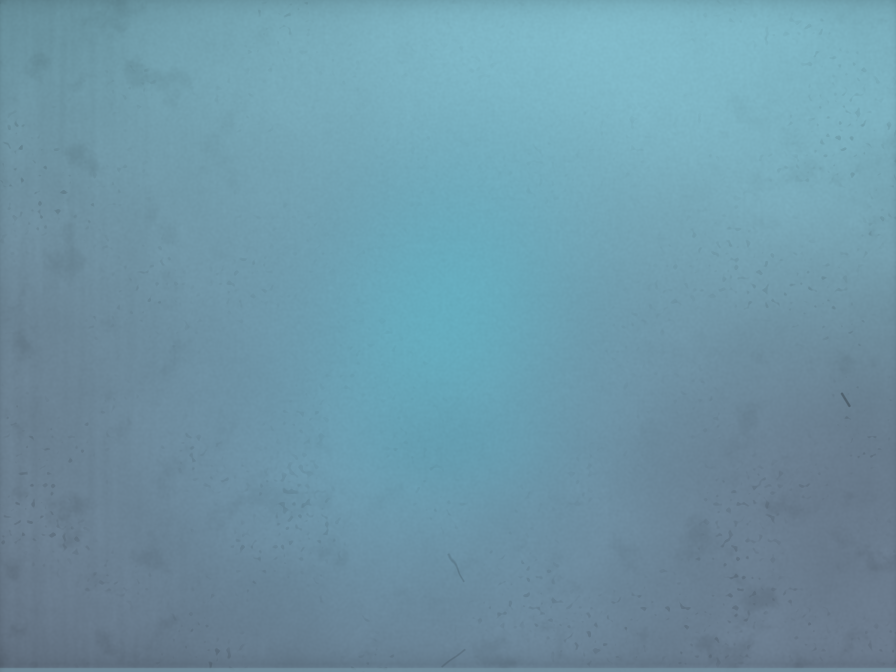
Write a Shadertoy shader that draws this background.

```glsl
vec2 hashGradient(vec2 cell) {
    vec3 h = fract(cell.xyx * vec3(0.1031, 0.1030, 0.0973));
    h += dot(h, h.yzx + 33.33);
    return fract((h.xx + h.yz) * h.zy) * 2.0 - 1.0;
}

float gradientNoise(vec2 p) {
    vec2 cell = floor(p), f = fract(p);
    vec2 u = f * f * f * (f * (f * 6.0 - 15.0) + 10.0);
    float a = dot(hashGradient(cell), f);
    float b = dot(hashGradient(cell + vec2(1, 0)), f - vec2(1, 0));
    float c = dot(hashGradient(cell + vec2(0, 1)), f - vec2(0, 1));
    float d = dot(hashGradient(cell + vec2(1, 1)), f - vec2(1, 1));
    return mix(mix(a, b, u.x), mix(c, d, u.x), u.y);
}

float fbm(vec2 p) {
    float sum = 0.0, amplitude = 0.6;
    for (int i = 0; i < 5; i++) {
        sum += amplitude * gradientNoise(p);
        p = mat2(1.6, 1.2, -1.2, 1.6) * p + 7.3;
        amplitude *= 0.55;
    }
    return sum;
}

// Soft elliptical falloff
float glow(vec2 p, vec2 center, vec2 radius) {
    vec2 d = (p - center) / radius;
    return exp(-dot(d, d));
}

float segment(vec2 p, vec2 a, vec2 b) {
    vec2 pa = p - a, ba = b - a;
    return length(pa - ba * clamp(dot(pa, ba) / dot(ba, ba), 0.0, 1.0));
}

void mainImage(out vec4 fragColor, in vec2 fragCoord) {
    vec2 uv = fragCoord / iResolution.xy;
    vec2 p = fragCoord / iResolution.y;
    float pixel = 1.0 / iResolution.y;

    // Slate floor rising into pale blue
    vec3 color = mix(vec3(0.415, 0.475, 0.545), vec3(0.455, 0.640, 0.695),
                     smoothstep(0.0, 1.05, uv.y));
    color = mix(color, vec3(0.515, 0.745, 0.805), 0.95 * glow(uv, vec2(0.69, 0.96), vec2(0.38, 0.32)));
    color = mix(color, vec3(0.490, 0.710, 0.770), 0.40 * glow(uv, vec2(1.0, 0.92), vec2(0.22, 0.25)));

    // Wide blue haze, then the turquoise heart
    color = mix(color, vec3(0.435, 0.615, 0.700), 0.75 * glow(uv, vec2(0.48, 0.35), vec2(0.33, 0.36)));
    vec2 slanted = uv - vec2(0.10 * (uv.y - 0.5), 0.0);
    color = mix(color, vec3(0.395, 0.685, 0.755), 0.90 * glow(slanted, vec2(0.495, 0.53), vec2(0.135, 0.23)));
    color = mix(color, vec3(0.365, 0.600, 0.675), 0.45 * glow(uv, vec2(0.51, 0.34), vec2(0.10, 0.07)));

    // Shaded sides and corners
    color = mix(color, vec3(0.420, 0.490, 0.555), 0.55 * glow(uv, vec2(0.0, 0.45), vec2(0.16, 0.36)));
    color = mix(color, vec3(0.400, 0.460, 0.530), 0.60 * glow(uv, vec2(0.93, 0.27), vec2(0.19, 0.18)));
    color *= 1.0 - 0.09 * glow(uv, vec2(0.0, 1.0), vec2(0.20, 0.16));
    color *= 1.0 - 0.07 * glow(uv, vec2(0.0, 0.0), vec2(0.35, 0.16));

    // Mottled stains, strongest away from the clean center
    float wear = smoothstep(0.10, 0.55, length((uv - vec2(0.52, 0.62)) * vec2(1.0, 0.75)));
    wear *= 1.0 - 0.75 * glow(uv, vec2(0.68, 0.97), vec2(0.30, 0.20));
    float cloud = fbm(p * 5.0 + 3.1);
    float stain = smoothstep(0.06, 0.40, fbm(p * 14.0 + 11.0) + 0.35 * cloud);
    color *= 1.0 + (0.025 + 0.07 * wear) * cloud - 0.075 * wear * stain;

    // Small pits gathered in worn patches
    float pits = smoothstep(0.20, 0.42, gradientNoise(p * 110.0) + 0.35 * cloud);
    float patches = smoothstep(-0.10, 0.25, fbm(p * 6.0 + 27.0));
    color *= 1.0 - 0.09 * pits * patches * (0.25 + wear);

    // Plaster grain and faint vertical streaks
    float grain = gradientNoise(p * 190.0) + 0.6 * gradientNoise(p * 83.0 + 5.0);
    color *= 1.0 + 0.026 * grain;
    float streaks = gradientNoise(p * vec2(85.0, 4.0));
    color *= 1.0 + 0.035 * streaks * (1.0 - smoothstep(0.0, 0.3, uv.x));

    // Short scratch and hairline crack
    float scratch = segment(p, vec2(1.253, 0.414), vec2(1.264, 0.396));
    color *= 1.0 - 0.25 * (1.0 - smoothstep(0.0005, 0.0015 + pixel, scratch));
    vec2 bent = p + vec2(0.006 * gradientNoise(p * 45.0), 0.0);
    float crack = min(segment(bent, vec2(0.658, 0.008), vec2(0.692, 0.033)),
                      segment(bent, vec2(0.668, 0.175), vec2(0.690, 0.135)));
    color *= 1.0 - 0.12 * (1.0 - smoothstep(0.0, 0.001 + pixel, crack));

    // Shadowed top border, bottom seam with a pale lip
    color *= 1.0 - 0.11 * exp(-(1.0 - uv.y) / 0.018);
    color *= 1.0 - 0.07 * exp(-abs(uv.y - 0.012) / 0.012);
    float lip = 1.0 - smoothstep(0.006 - pixel, 0.006 + pixel, uv.y);
    color = mix(color, vec3(0.46, 0.58, 0.64), 0.75 * lip);
    float sideDistance = min(p.x, iResolution.x / iResolution.y - p.x);
    color *= 1.0 - 0.06 * exp(-sideDistance / 0.004);

    fragColor = vec4(clamp(color, 0.0, 1.0), 1.0);
}
```
